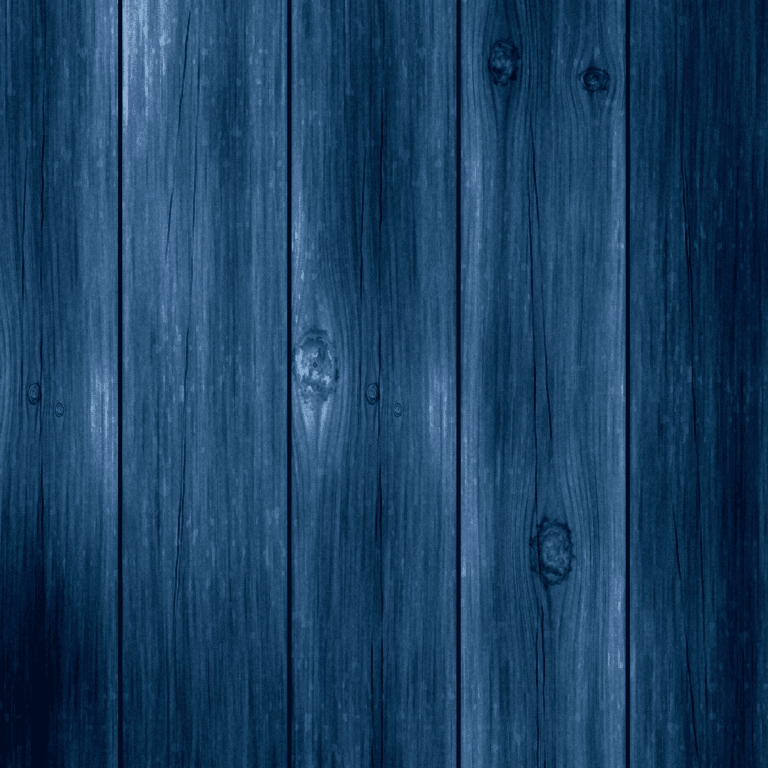
Write a WebGL 2 fragment shader that draws this texture.

```glsl
#version 300 es
precision highp float;
uniform vec2 u_resolution;
out vec4 fragColor;

const float BOARD_WIDTH = 0.2203;
const float FIRST_GAP = 0.1565;
const int KNOTTY = 0, PLAIN = 1, STRIPED = 2;

// Dark to light paint tones
const vec3 GAP_COLOR = vec3(0.0, 0.04, 0.13);
const vec3 PAINT[6] = vec3[6](
  vec3(0.01, 0.10, 0.22), vec3(0.03, 0.19, 0.31), vec3(0.11, 0.27, 0.41),
  vec3(0.20, 0.36, 0.51), vec3(0.31, 0.46, 0.62), vec3(0.52, 0.67, 0.81));

// Knots: centre and radii, three for each knotted kind of board
const vec4 KNOTS[6] = vec4[6](
  vec4(0.033, 0.525, 0.030, 0.050), vec4(0.108, 0.488, 0.009, 0.014),
  vec4(0.141, 0.466, 0.006, 0.009), vec4(0.058, 0.920, 0.020, 0.032),
  vec4(0.176, 0.896, 0.020, 0.016), vec4(0.122, 0.280, 0.027, 0.043));

// Cracks: x at bottom, x at top, lower end, upper end; three for each kind
const vec4 CRACKS[9] = vec4[9](
  vec4(0.108, 0.124, -0.2, 1.2), vec4(0.119, 0.116, -0.2, 0.50), vec4(0.090, 0.099, 0.42, 0.85),
  vec4(0.060, 0.108, 0.05, 0.98), vec4(-0.01, 0.092, 0.60, 1.2), vec4(0.070, 0.099, 0.12, 0.62),
  vec4(0.112, 0.086, -0.2, 1.2), vec4(0.147, 0.086, 0.32, 0.90), vec4(0.103, 0.106, -0.1, 0.26));

float hash(vec2 p) {
  vec3 q = fract(vec3(p.xyx) * 0.1031);
  q += dot(q, q.yzx + 33.33);
  return fract((q.x + q.y) * q.z);
}

float noise(vec2 p) {
  vec2 cell = floor(p), f = fract(p);
  f = f * f * (3.0 - 2.0 * f);
  return mix(mix(hash(cell), hash(cell + vec2(1, 0)), f.x),
             mix(hash(cell + vec2(0, 1)), hash(cell + vec2(1, 1)), f.x), f.y);
}

float glow(vec2 p, vec2 centre, vec2 radius) {
  vec2 d = (p - centre) / radius;
  return exp(-dot(d, d));
}

// Sideways push that makes the grain flow around a knot
float grainBend(vec2 p, vec4 knot) {
  return (p.x - knot.x) * glow(p, knot.xy, knot.zw * vec2(1.5, 2.2));
}

float knotTone(vec2 p, vec4 knot) {
  vec2 d = (p - knot.xy) / knot.zw;
  float rough = noise(p * vec2(150.0, 120.0)) + 0.5 * noise(p * 330.0) - 0.75;
  float r = length(d) + 0.3 * rough;
  float body = 1.0 - smoothstep(0.8, 1.05, r);
  float rings = 0.09 * sin(r * 19.0) + 0.45 * rough - 0.06;
  float rim = 0.20 * exp(-pow((r - 0.92) * 8.0, 2.0));
  float split = 0.25 * glow(d, vec2(0.15 * sin(d.x * 4.0), -0.5 - 0.3 * d.x), vec2(0.5, 0.12));
  return body * rings - rim - split;
}

float crackMask(vec2 p, vec4 crack, float seed, float pixel) {
  float wander = 0.006 * (noise(vec2(p.y * 6.0, seed)) - 0.5)
               + 0.0015 * (noise(vec2(p.y * 50.0, seed)) - 0.5);
  float d = abs(p.x - mix(crack.x, crack.y, p.y) - wander);
  float fade = smoothstep(crack.z, crack.z + 0.12, p.y)
             * (1.0 - smoothstep(crack.w - 0.12, crack.w, p.y));
  float depth = 0.25 + 0.75 * smoothstep(0.2, 0.6, noise(vec2(p.y * 22.0, seed + 5.0)));
  return fade * depth * (1.0 - smoothstep(0.0004, 0.0006 + pixel, d));
}

// Streaks along the board, growth lines, dark fibres and worn speckle
float woodGrain(vec2 p, float x, float nearKnot, float seed) {
  float broad = noise(vec2(x * 38.0 + seed, p.y * 1.3)) - 0.5;
  float medium = noise(vec2(x * 120.0 + seed, p.y * 4.0)) - 0.5;
  float fine = noise(vec2(x * 340.0 + seed, p.y * 22.0)) - 0.5;
  float phase = x * 720.0 + 12.0 * noise(vec2(x * 30.0 + seed, p.y * 2.0));
  float growth = pow(0.5 + 0.5 * sin(phase), 4.0) - 0.27;
  float fibres = smoothstep(0.70, 0.88, noise(vec2(x * 260.0 + seed, p.y * 9.0 + 40.0)));
  float speckle = hash(floor(p * 700.0) + seed) + noise(p * vec2(400.0, 260.0) + seed) - 1.0;
  float flakes = smoothstep(0.74, 0.88, noise(p * vec2(230.0, 75.0) + seed));
  return 0.26 * broad + 0.20 * medium + 0.20 * fine - (0.05 + 0.17 * nearKnot) * growth
       - 0.13 * fibres + 0.10 * speckle + 0.20 * flakes * noise(p * 13.0 + seed);
}

// Uneven light and faded paint over the whole wall
float wallLight(vec2 uv) {
  float t = 0.44 + 0.16 * (noise(uv * vec2(14.0, 6.0)) - 0.5);
  t += 0.42 * glow(uv, vec2(0.18, 0.97), vec2(0.05, 0.24));
  t += 0.18 * glow(uv, vec2(0.22, 0.62), vec2(0.12, 0.34));
  t += 0.32 * glow(uv, vec2(0.13, 0.46), vec2(0.035, 0.09));
  t += 0.30 * glow(uv, vec2(0.41, 0.50), vec2(0.035, 0.08));
  t += 0.22 * glow(uv, vec2(0.385, 0.68), vec2(0.012, 0.12));
  t += 0.34 * glow(uv, vec2(0.57, 0.46), vec2(0.035, 0.09));
  t -= 0.15 * glow(uv, vec2(0.48, 0.80), vec2(0.10, 0.22));
  t -= 0.50 * glow(uv, vec2(0.01, 0.10), vec2(0.13, 0.22));
  t -= 0.15 * glow(uv, vec2(0.0, 1.0), vec2(0.10, 0.25));
  t -= 0.18 * (1.0 - smoothstep(0.0, 0.42, uv.y)) * (1.0 - smoothstep(0.5, 0.65, uv.x));
  return t - 0.36 * smoothstep(0.79, 0.95, uv.x);
}

vec3 paintColor(float tone) {
  vec3 color = mix(GAP_COLOR, PAINT[0], smoothstep(-0.25, 0.0, tone));
  for (int i = 1; i < 6; i++)
    color = mix(color, PAINT[i], clamp(tone * 5.0 - float(i - 1), 0.0, 1.0));
  return color;
}

void main() {
  vec2 uv = gl_FragCoord.xy / u_resolution;
  float pixel = 1.0 / u_resolution.x;
  float along = (uv.x - FIRST_GAP) / BOARD_WIDTH + 1.0;
  int board = int(floor(along));
  int kind = board == 3 ? STRIPED : (board % 2 == 0 && board < 4 ? KNOTTY : PLAIN);
  vec2 p = vec2(fract(along) * BOARD_WIDTH, board == 4 ? 1.0 - uv.y : uv.y);
  float seed = float(kind) * 37.0 + 11.0;

  // Knots, grain and cracks
  float tone = wallLight(uv);
  float grainX = p.x + 0.012 * (noise(vec2(p.y * 2.5, seed)) - 0.5);
  float cracks = 0.0, nearKnot = 0.0;
  for (int i = 0; i < 3; i++) {
    if (kind != PLAIN) {
      vec4 knot = KNOTS[i + (kind == STRIPED ? 3 : 0)];
      grainX -= grainBend(p, knot);
      nearKnot = max(nearKnot, glow(p, knot.xy, knot.zw * vec2(2.2, 3.0)));
      tone += knotTone(p, knot);
    }
    cracks = max(cracks, crackMask(p, CRACKS[kind * 3 + i], seed + float(i) * 7.0, pixel));
  }
  tone += woodGrain(p, grainX, nearKnot, seed);
  if (kind == STRIPED) {
    float sides = smoothstep(0.045, 0.10, abs(grainX - 0.108));
    tone += mix(-0.10, 0.19, sides) - 0.20 * smoothstep(0.80, 1.0, uv.y);
  }
  tone -= 0.42 * cracks;

  // Gaps between boards with shaded edges
  float edge = min(p.x, BOARD_WIDTH - p.x);
  tone += 0.07 * exp(-pow((edge - 0.008) / 0.003, 2.0)) - 0.20 * exp(-edge / 0.004);
  float gap = 1.0 - smoothstep(0.0024 - pixel * 0.5, 0.0024 + pixel, edge);
  fragColor = vec4(mix(paintColor(tone), GAP_COLOR, gap), 1.0);
}
```
